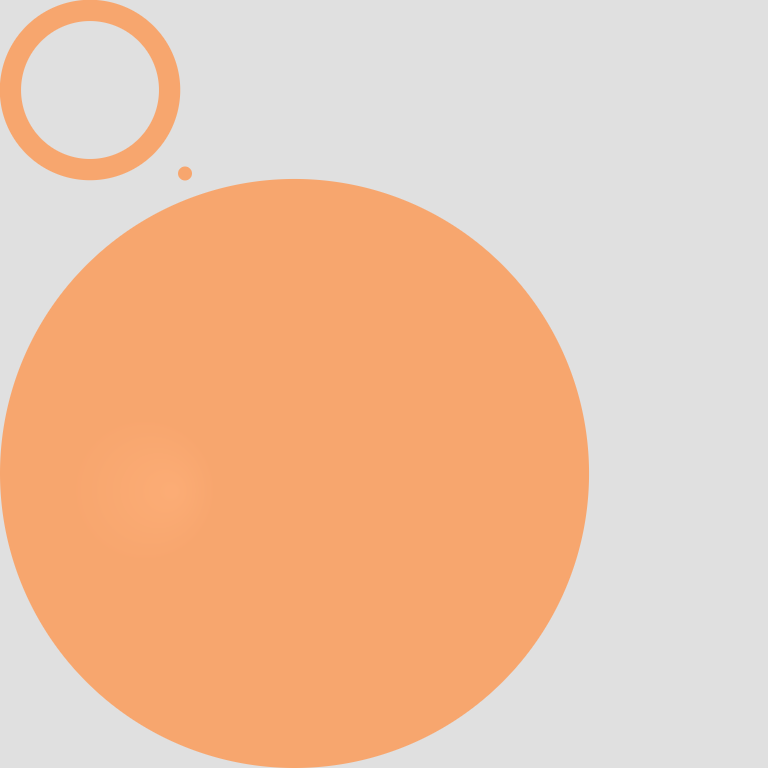
Write a WebGL 2 fragment shader that draws this background.

```glsl
#version 300 es
precision highp float;

uniform vec2 u_resolution;
out vec4 fragColor;

const vec3 PAPER = vec3(0.878);
const vec3 ORANGE = vec3(0.970, 0.651, 0.432);
const vec3 HIGHLIGHT = vec3(0.988, 0.676, 0.460);

float circleDistance(vec2 p, vec2 center, float radius) {
    return length(p - center) - radius;
}

float ringDistance(vec2 p, vec2 center, float inner, float outer) {
    float middle = 0.5 * (inner + outer);
    return abs(length(p - center) - middle) - 0.5 * (outer - inner);
}

float coverage(float dist, float pixel) {
    return clamp(0.5 - dist / pixel, 0.0, 1.0);
}

// Off-center radial gradient: 0 at the focus, 1 on the outer circle
float focalGradient(vec2 p, vec2 focus, vec2 center, float radius) {
    vec2 d = p - focus;
    vec2 shift = center - focus;
    float a = radius * radius - dot(shift, shift);
    float b = dot(d, shift);
    return (sqrt(b * b + a * dot(d, d)) - b) / a;
}

void main() {
    float side = min(u_resolution.x, u_resolution.y);
    vec2 p = gl_FragCoord.xy / side;
    float pixel = 1.0 / side;

    // Large disc, ring and small dot
    float disc = circleDistance(p, vec2(0.3835), 0.3835);
    float ring = ringDistance(p, vec2(0.1172, 0.8828), 0.0898, 0.1175);
    float dot_ = circleDistance(p, vec2(0.2409, 0.7741), 0.0091);
    float shapes = min(disc, min(ring, dot_));

    // Soft highlight on the disc
    float t = focalGradient(p, vec2(0.227, 0.360), vec2(0.187, 0.362), 0.092);
    float glow = clamp(1.0 - t, 0.0, 1.0);
    vec3 fill = mix(ORANGE, HIGHLIGHT, glow);

    fragColor = vec4(mix(PAPER, fill, coverage(shapes, pixel)), 1.0);
}
```
